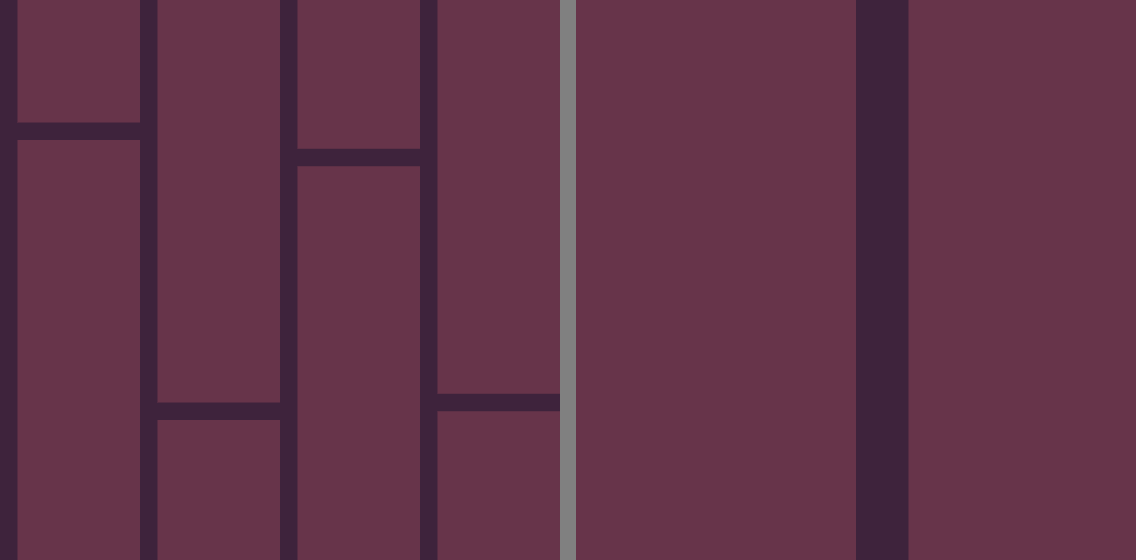
Left, the full canvas; right, a detail of the centre.
Write a Shadertoy shader that draws this pattern.

```glsl
// Upright wooden planks in four columns, parted by dark flat seams.
// Each column repeats one plank vertically, with its end joint at a staggered
// height; seams are periodic distance bands on a grid of 64 units.

// Coverage of a band of the given width, starting at 'start' in every period.
float seamBand(float position, float start, float width, float period, float pixel) {
    float offset = (position - start - 0.5 * width) / period;
    float dist = abs(fract(offset + 0.5) - 0.5) * period;
    return clamp(0.5 + (0.5 * width - dist) / pixel, 0.0, 1.0);
}

void mainImage(out vec4 fragColor, in vec2 fragCoord) {
    vec2 grid = 64.0 * fragCoord / iResolution.xy;
    vec2 pixel = 64.0 / iResolution.xy;

    // Joint heights: high in even columns, low in odd ones, drifting inward
    float column = floor(grid.x / 16.0);
    float jointHeight = mod(column, 2.0) < 0.5 ? 48.0 - 1.5 * column
                                               : 15.5 + 0.5 * column;

    // Long seams between columns and end joints within them
    float longSeam = seamBand(grid.x, 0.0, 2.0, 16.0, pixel.x);
    float endJoint = seamBand(grid.y, jointHeight, 2.0, 64.0, pixel.y);

    vec3 plankColor = vec3(0.403, 0.203, 0.290);
    vec3 seamColor = vec3(0.245, 0.138, 0.235);
    fragColor = vec4(mix(plankColor, seamColor, max(longSeam, endJoint)), 1.0);
}
```
